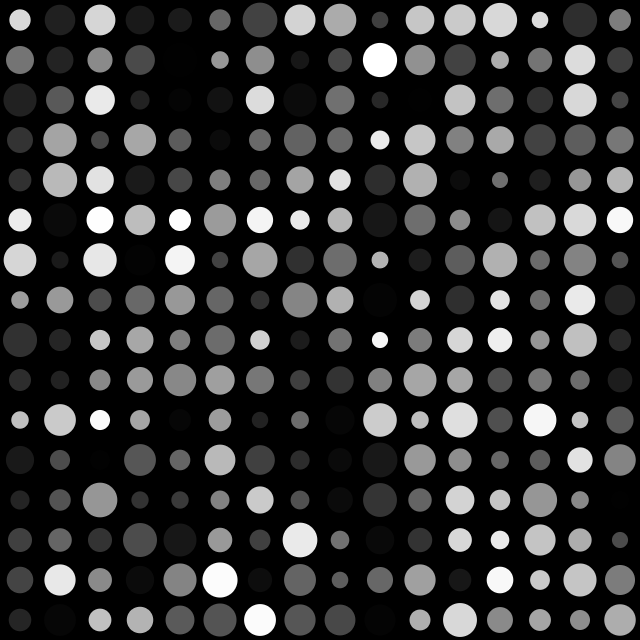
A Shadertoy shader for this pattern:

```glsl
// Two independent uniform random values per grid cell
vec2 cellRandom(uvec2 cell) {
    uint h = cell.x * 1597334673u ^ cell.y * 3812015801u;
    h = (h ^ (h >> 16)) * 2146121005u;
    h = (h ^ (h >> 15)) * 2221713035u;
    h ^= h >> 16;
    return vec2(h & 0xffffu, h >> 16) / 65535.0;
}

void mainImage(out vec4 fragColor, in vec2 fragCoord) {
    // Whole number of cells, so the grid tiles
    vec2 grid = fragCoord / iResolution.xy * 16.0;
    vec2 cell = mod(floor(grid), 16.0);
    vec2 local = fract(grid) - 0.5;
    float pixel = 16.0 / iResolution.y;

    // Each disc has its own radius and grey level
    vec2 rnd = cellRandom(uvec2(cell) + 1u);
    float radius = mix(0.2, 0.44, rnd.x);
    float grey = rnd.y;

    // Crisp antialiased disc on black
    float disc = clamp(0.5 - (length(local) - radius) / pixel, 0.0, 1.0);
    fragColor = vec4(vec3(grey * disc), 1.0);
}
```
